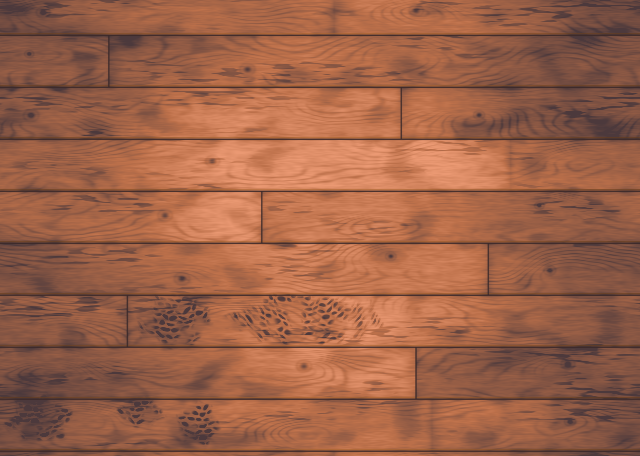
A Shadertoy shader for this texture:

```glsl
// Worn wooden floor: nine rows of stained planks with knots, boot prints and dark seams.

const float TILE_HEIGHT = 8.772;   // in plank heights: eight full rows and a narrow one
const float PLANK_LENGTH = 12.34;  // tile width in plank heights
const float TOP_OFFSET = 0.68;     // first seam below the top edge
const float PI = 3.14159;

const vec3 UMBER = vec3(0.30, 0.225, 0.235);
const vec3 AMBER = vec3(0.74, 0.44, 0.29);
const vec3 PEACH = vec3(0.92, 0.60, 0.45);
const vec3 SEAM  = vec3(0.23, 0.16, 0.16);
const vec3 OCHRE = vec3(0.66, 0.39, 0.17);

// Butt joint of each row: position, and depth (0 = stain only)
const float JOINT_X[9] = float[9](.17, .627, .798, .409, .763, .199, .65, .675, .522);
const float JOINT_DEPTH[9] = float[9](1., 1., 0., 1., 1., 1., 1., 0., 0.);

// Boot prints: x, row position, half width, half height
const vec4 PRINTS[5] = vec4[5](
  vec4(.273, 5.5, .65, .48), vec4(.475, 5.45, 1.35, .45), vec4(.062, 7.38, .55, .42),
  vec4(.22, 7.25, .42, .26), vec4(.31, 7.45, .34, .43));

float hash(vec3 p) {
  p = fract(p * vec3(.1031, .1137, .0973));
  p += dot(p, p.yzx + 33.33);
  return fract((p.x + p.y) * p.z);
}

mat2 rotation(float a) { return mat2(cos(a), sin(a), -sin(a), cos(a)); }

float corner(vec2 cell, vec2 offset, float period, float seed) {
  float a = 2. * PI * hash(vec3(mod(cell.x, period), cell.y, seed));
  return dot(vec2(cos(a), sin(a)), offset);
}

// Gradient noise that wraps along x
float noise(vec2 p, float period, float seed) {
  vec2 i = floor(p), f = p - i, e = vec2(1, 0);
  vec2 w = f * f * f * (f * (f * 6. - 15.) + 10.);
  float a = mix(corner(i, f, period, seed), corner(i + e, f - e, period, seed), w.x);
  float b = mix(corner(i + e.yx, f - e.yx, period, seed),
                corner(i + 1., f - 1., period, seed), w.x);
  return 1.4 * mix(a, b, w.y);
}

// Noise with freq.x cells along the row; wrap 1 closes it, wrap 2 breaks it at the joint
float grain(vec2 uv, vec2 freq, float wrap, float seed) {
  return noise(uv * freq, freq.x * wrap, seed);
}

float stroke(float d, float halfWidth, float aa) {
  return 1. - smoothstep(halfWidth - aa, halfWidth + aa, abs(d));
}

// Worn, smeared lugs inside an ellipse
float bootPrint(vec2 q, vec2 radius, float seed) {
  float edge = length(q / radius) + .35 * noise(q * 4., 64., seed);
  vec2 g = rotation(.5 * q.x) * q;
  g += .05 * vec2(noise(q * 5., 64., seed + 1.), noise(q * 5., 64., seed + 2.));
  g *= vec2(6, 8.5);
  g.x += .5 * mod(floor(g.y), 2.);
  float turn = 1.6 * (hash(vec3(floor(g), seed)) - .5);
  vec2 lug = rotation(turn) * (fract(g) - .5);
  float shape = 1. - smoothstep(.22, .46, length(lug * vec2(.8, 1.25)));
  float wear = smoothstep(-.45, .25, noise(q * 3., 64., seed + 4.));
  return (shape * wear + .25) * (1. - smoothstep(.7, 1.15, edge));
}

// Knots of one plank: x bends the growth rings, y darkens
vec2 knots(vec2 uv, float seed) {
  vec2 sum = vec2(0);
  for (float k = 0.; k < 3.; k++) {
    vec2 h = vec2(hash(vec3(k, seed, 1)), hash(vec3(k, seed, 2)));
    vec2 center = vec2((k + .25 + .5 * h.x) / 3., .25 + .45 * h.y);
    vec2 q = (uv - center) * vec2(PLANK_LENGTH, 1);
    float present = step(.35, hash(vec3(k, seed, 4)));
    float r = length(q * vec2(.8, 1)) / mix(.035, .07, hash(vec3(k, seed, 3)));
    sum.x += exp(-dot(q * q, vec2(1.8, 12)));
    sum.y += present * (.6 * exp(-r * r * 1.3) + .1 * exp(-6. * (r - 1.7) * (r - 1.7)));
  }
  return sum;
}

// Brightness of bare wood, centred on zero
float woodTone(vec2 uv, float wrap, float seed) {
  vec2 knot = knots(uv, seed);
  float rings = 2.5 * uv.y + 1.7 * grain(uv, vec2(5, 1.1), wrap, seed)
              + .13 * grain(uv, vec2(24, 5), wrap, seed + 11.) + 1.4 * knot.x;
  float ringLine = pow(.5 + .5 * sin(6. * PI * rings), 3.);
  float ringMask = smoothstep(-.4, .5, grain(uv, vec2(6, 2), wrap, seed + 22.));
  float fine = grain(uv, vec2(60, 32), wrap, seed + 33.);
  float fibre = .08 * fine + .07 * grain(uv, vec2(17, 13), wrap, seed + 44.);
  float streak = smoothstep(.12, .4, grain(uv, vec2(24, 17), wrap, seed + 55.) + .2 * fine)
               * smoothstep(0., .45, grain(uv, vec2(5, 2), wrap, seed + 66.));
  float smudge = smoothstep(.1, .7, grain(uv, vec2(14, 2), wrap, seed + 77.) + .3 * fine);
  float slow = .2 * grain(uv, vec2(4, .7), wrap, seed + 88.);
  return slow + fibre - .17 * ringLine * ringMask - .32 * streak - .24 * smudge - knot.y;
}

void mainImage(out vec4 fragColor, in vec2 fragCoord) {
  vec2 st = fragCoord / iResolution.xy;
  float aa = .65 * TILE_HEIGHT / iResolution.y;
  float r = mod((1. - st.y) * TILE_HEIGHT - TOP_OFFSET, TILE_HEIGHT);
  float row = floor(r), seed = row * 7. + 2.;
  float depth = JOINT_DEPTH[int(row)];
  vec2 uv = vec2(fract(st.x - JOINT_X[int(row)]), r - row);

  // Wood, with darker borders of the floor and a step in tone at each joint
  vec2 border = pow(abs(cos(PI * st)), vec2(2.4, 3));
  float tone = .93 - .45 * border.x - .2 * border.y + .16 * (hash(vec3(row, 4, 8)) - .5)
             + .14 * depth * (uv.x - .5) + woodTone(uv, 1. + depth, seed);

  // Stains along joints and seams
  float jointDist = (fract(uv.x + .5) - .5) * PLANK_LENGTH;
  float blotch = .5 + .5 * grain(st, vec2(40, 27), 1., seed + 5.);
  tone -= .4 * blotch * exp(-abs(jointDist) * 9.);
  bool lastSeam = r > TILE_HEIGHT - .386;
  float seamId = lastSeam ? 0. : floor(r + .5);
  float seamDist = r - (lastSeam ? TILE_HEIGHT : seamId);
  float grime = smoothstep(-.1, .6, noise(vec2(st.x * 26., .4), 26., seamId + 20.));
  tone -= (.05 + .3 * grime) * exp(-abs(seamDist) * 16.);

  for (int i = 0; i < 5; i++) {
    vec4 b = PRINTS[i];
    vec2 q = vec2((fract(st.x - b.x + .5) - .5) * PLANK_LENGTH, r - b.y);
    tone -= .62 * bootPrint(q, b.zw, float(i) + 1.);
  }

  tone = clamp(tone, 0., 1.);
  vec3 color = mix(UMBER, AMBER, min(tone / .68, 1.));
  color = mix(color, PEACH, max(tone - .68, 0.) / .32);

  // Gaps: a dark line with an ochre bevel above it
  color = mix(color, OCHRE * (1. - .4 * border.x), .6 * stroke(seamDist + .032, .013, aa));
  color = mix(color, SEAM, .9 * stroke(seamDist, .014, aa));
  color = mix(color, SEAM, .85 * depth * stroke(jointDist, .014, aa));
  fragColor = vec4(color, 1);
}
```
